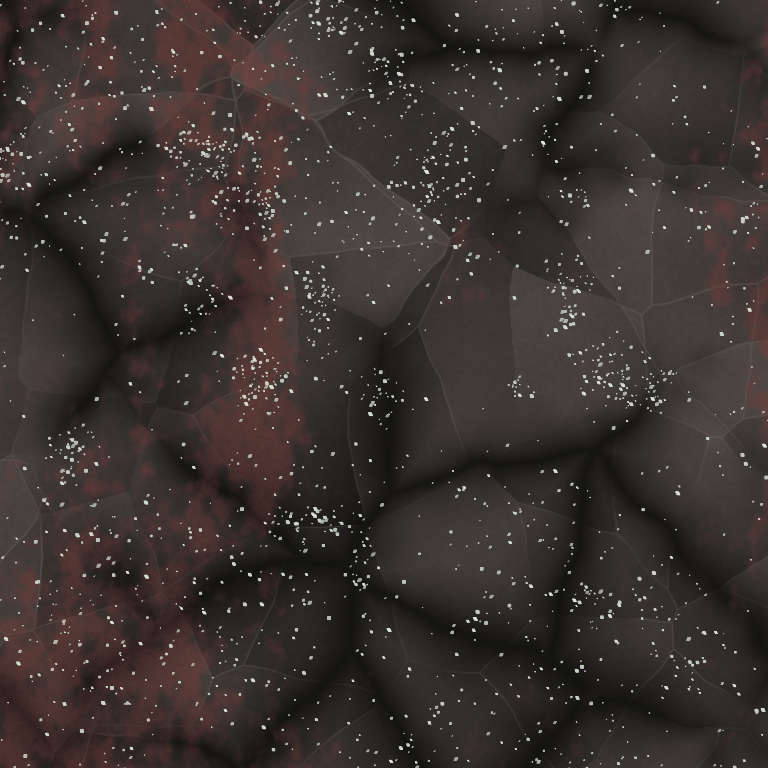
Reproduce this texture procedurally as a three.js fragment shader.

```glsl
// Dark weathered rock: tilted Voronoi facets with pale seams and deep shaded
// valleys, vertical grainy rust stains from layered noise, and clustered
// pale mineral flecks scattered on a fine jittered grid.

varying vec2 vUv;

const vec3 STONE  = vec3(0.262, 0.238, 0.225);
const vec3 SHADOW = vec3(0.060, 0.060, 0.057);
const vec3 SEAM   = vec3(0.420, 0.400, 0.370);
const vec3 RUST   = vec3(0.405, 0.225, 0.215);
const vec3 FLECK  = vec3(0.850, 0.885, 0.830);

struct Cell {
  float edge;   // distance to the nearest border, in cell units
  vec2 offset;  // from the cell's seed to the point
  vec2 id;
};

float hash1(vec2 p) {
  vec3 q = fract(p.xyx * 0.1031);
  q += dot(q, q.yzx + 33.33);
  return fract((q.x + q.y) * q.z);
}

vec2 hash2(vec2 p) {
  vec3 q = fract(p.xyx * vec3(0.1031, 0.1030, 0.0973));
  q += dot(q, q.yzx + 33.33);
  return fract((q.xx + q.yz) * q.zy);
}

float noise(vec2 p) {
  vec2 i = floor(p), f = fract(p);
  f = f * f * (3.0 - 2.0 * f);
  float low = mix(hash1(i), hash1(i + vec2(1.0, 0.0)), f.x);
  float high = mix(hash1(i + vec2(0.0, 1.0)), hash1(i + 1.0), f.x);
  return mix(low, high, f.y);
}

float fbm(vec2 p) {
  float sum = 0.0, weight = 0.533;
  for (int k = 0; k < 4; k++) {
    sum += weight * noise(p);
    p = mat2(1.6, 1.2, -1.2, 1.6) * p + 17.3;
    weight *= 0.5;
  }
  return sum;
}

Cell voronoi(vec2 p) {
  vec2 base = floor(p), f = fract(p), nearest = vec2(0.0), toSeed = vec2(8.0);
  for (int y = -1; y <= 1; y++)
  for (int x = -1; x <= 1; x++) {
    vec2 g = vec2(float(x), float(y));
    vec2 r = g + hash2(base + g) - f;
    if (dot(r, r) < dot(toSeed, toSeed)) { toSeed = r; nearest = g; }
  }
  float edge = 8.0;
  for (int y = -2; y <= 2; y++)
  for (int x = -2; x <= 2; x++) {
    vec2 g = nearest + vec2(float(x), float(y));
    vec2 r = g + hash2(base + g) - f;
    vec2 gap = r - toSeed;
    if (dot(gap, gap) > 0.0001)
      edge = min(edge, dot(0.5 * (r + toSeed), normalize(gap)));
  }
  return Cell(edge, -toSeed, base + nearest);
}

// Brightness of a flat facet with a random tone and tilt
float facetTone(Cell c, float toneRange, float tilt) {
  vec2 slope = hash2(c.id + 41.0) * 2.0 - 1.0;
  return toneRange * (hash1(c.id + 7.0) - 0.5) + tilt * dot(slope, c.offset);
}

// Thin line along the borders, width in canvas units
float seamLine(Cell c, float scale, float width) {
  return 1.0 - smoothstep(0.2 * width, width, c.edge / scale);
}

float rustMask(vec2 p) {
  float patches = fbm(p * vec2(4.2, 2.3) + 3.7);
  float streaks = fbm(p * vec2(17.0, 5.0) + 21.0);
  float grain = fbm(p * vec2(52.0, 44.0) + 9.0);
  float leftBias = 0.10 * (1.0 - smoothstep(0.12, 0.55, p.x));
  float amount = 0.45 * patches + 0.29 * streaks + 0.26 * grain + leftBias;
  return smoothstep(0.56, 0.70, amount) * (0.72 + 0.28 * noise(p * 290.0));
}

float fleckDensity(vec2 p) {
  float cluster = smoothstep(0.59, 0.80, fbm(p * vec2(12.0, 10.0) + 60.0));
  float region = smoothstep(0.38, 0.66, fbm(p * 4.0 + 33.0));
  return 0.006 + 0.042 * region + 0.48 * cluster * noise(p * 58.0);
}

// Irregular chips on a jittered grid; returns coverage times brightness
float flecks(vec2 p, float grid) {
  vec2 q = p * grid, base = floor(q);
  float cover = 0.0;
  for (int y = -1; y <= 1; y++)
  for (int x = -1; x <= 1; x++) {
    vec2 id = base + vec2(float(x), float(y));
    vec2 d = q - id - hash2(id + 5.0);
    vec2 shape = hash2(id + 91.0);
    d.x += d.y * (shape.x - 0.5);
    float dist = mix(length(d), max(abs(d.x), abs(d.y)), 0.6);
    float radius = mix(0.20, 0.60, shape.y * shape.y);
    float chip = 1.0 - smoothstep(radius - 0.12, radius + 0.12, dist);
    float present = step(hash1(id + 13.0), fleckDensity(id / grid));
    cover = max(cover, present * chip * mix(0.65, 1.0, shape.x));
  }
  return cover;
}

void main() {
  vec2 p = vUv;
  vec2 bend = vec2(fbm(p * 5.0), fbm(p * 5.0 + 50.0)) - 0.5;
  Cell boulder = voronoi((p + 0.09 * bend) * 4.0 + 11.0);
  Cell facet = voronoi((p + 0.05 * bend) * 6.0 + 29.0);

  // Stone faces
  float tone = 0.72 + 0.46 * fbm(p * 3.0 + 80.0);
  tone += facetTone(boulder, 0.20, 0.28) + facetTone(facet, 0.18, 0.22);
  tone += 0.07 * (noise(p * 260.0) - 0.5) + 0.06 * (fbm(p * 90.0) - 0.5);
  vec3 color = STONE * tone;

  // Pale seams and broad dark valleys
  float depth = smoothstep(0.36, 0.60, fbm(p * 3.2 + 15.0));
  float seam = max(seamLine(boulder, 4.0, 0.0024), seamLine(facet, 6.0, 0.0020));
  color = mix(color, SEAM, 0.34 * seam * smoothstep(0.35, 0.65, noise(p * 9.0)));
  float valley = exp(-6.0 * boulder.edge) * depth;
  color = mix(color, SHADOW, 0.92 * valley);

  // Rust stains, then mineral flecks
  color = mix(color, RUST * (0.75 + 0.3 * tone), 0.74 * rustMask(p) * (1.0 - 0.5 * valley));
  color = mix(color, FLECK, flecks(p, 215.0));
  gl_FragColor = vec4(color, 1.0);
}
```
